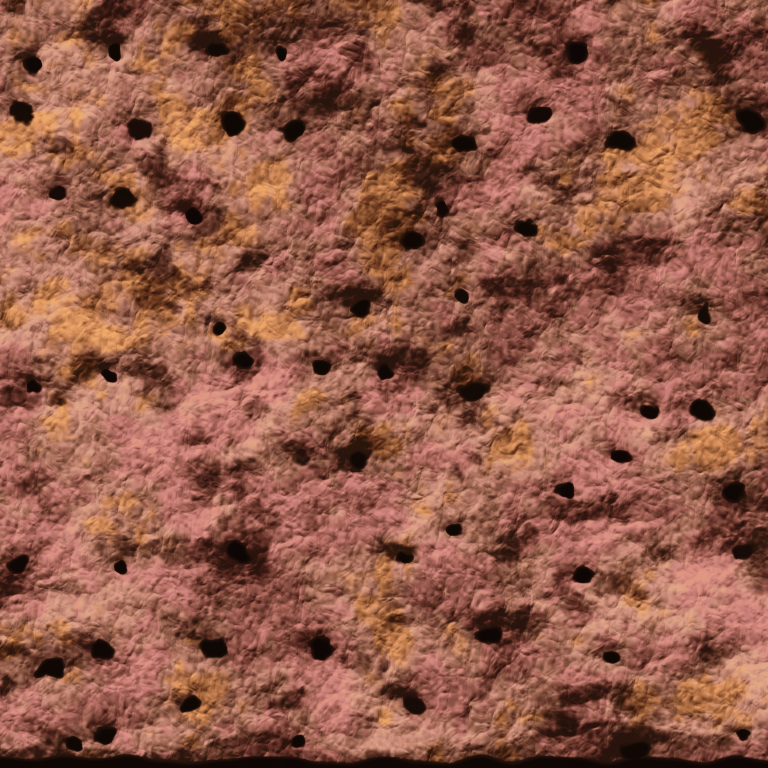
Write a Shadertoy shader that draws this texture.

```glsl
#define PIT_CELLS 9.0
#define PIT_CHANCE 0.82
#define PIT_RADIUS 0.0150
#define FUNNEL_DEPTH 0.020
#define CRUMB_FREQ 11.0
#define RELIEF 0.52
#define EXPOSURE 0.42
#define LIGHT_DIR vec2(-0.42, 0.91)
#define LIGHT_STEP 0.0022
#define OCHRE_TINT vec3(1.07, 1.03, 0.77)
#define ROSE_TINT vec3(1.0, 0.91, 0.98)

float hash(vec2 p) {
    vec3 q = fract(p.xyx * vec3(0.1031, 0.1030, 0.0973));
    q += dot(q, q.yzx + 33.33);
    return fract((q.x + q.y) * q.z);
}

float noise(vec2 p) {
    vec2 i = floor(p), f = fract(p);
    f = f * f * (3.0 - 2.0 * f);
    return mix(mix(hash(i), hash(i + vec2(1, 0)), f.x),
               mix(hash(i + vec2(0, 1)), hash(i + vec2(1, 1)), f.x), f.y);
}

vec2 wobble(vec2 p) {
    return vec2(noise(p), noise(p + 71.3)) - 0.5;
}

float fbm(vec2 p) {
    float sum = 0.0, amp = 0.5;
    for (int i = 0; i < 5; i++) {
        sum += amp * noise(p);
        p = mat2(1.6, 1.2, -1.2, 1.6) * p + 17.3;
        amp *= 0.5;
    }
    return sum;
}

// x: depth of the worn funnels, y: coverage of the black bores
vec2 pits(vec2 p) {
    p += 0.012 * wobble(p * 42.0) + 0.004 * wobble(p * 130.0);
    vec2 cell = floor(p * PIT_CELLS), result = vec2(0.0);
    for (int y = -1; y <= 1; y++)
    for (int x = -1; x <= 1; x++) {
        vec2 id = cell + vec2(x, y) + 40.0;
        if (hash(id + 5.0) > PIT_CHANCE) continue;
        vec2 jitter = 0.5 + 0.7 * (vec2(hash(id), hash(id + 91.0)) - 0.5);
        vec2 q = p - (id - 40.0 + jitter) / PIT_CELLS;
        float radius = PIT_RADIUS * mix(0.65, 1.15, hash(id + 23.0));
        float bore = length(q * vec2(0.95, 1.15)) / radius;
        float rim = length((q + vec2(0.007, -0.003)) * vec2(0.72, 1.05)) / radius;
        float open = smoothstep(0.05, 0.45, hash(id + 57.0));
        result.x += exp(-0.5 * rim * rim);
        result.y = max(result.y, open * smoothstep(1.1, 0.62, bore));
    }
    return result;
}

// Rounded grains packed in a jittered grid
float grains(vec2 p) {
    vec2 cell = floor(p);
    float nearest = 1.0;
    for (int y = -1; y <= 1; y++)
    for (int x = -1; x <= 1; x++) {
        vec2 id = cell + vec2(x, y);
        vec2 d = id + vec2(hash(id + 3.0), hash(id + 47.0)) - p;
        nearest = min(nearest, dot(d, d) + 0.35 * hash(id + 19.0));
    }
    return 1.0 - nearest;
}

// Billowed octaves and grains form a crumbling crust
float height(vec2 p) {
    float h = -FUNNEL_DEPTH * pits(p).x;
    vec2 q = p + 0.012 * wobble(p * 17.0) + 0.007 * wobble(p * 60.0) + 30.0;
    h += 0.45 * grains(q * 34.0) / 34.0 + 0.50 * grains(q * 85.0) / 85.0;
    float freq = CRUMB_FREQ;
    for (int i = 0; i < 5; i++) {
        float n = noise(q * freq);
        h += 0.62 * mix(n, abs(2.0 * n - 1.0), 0.6) / freq;
        q = mat2(0.80, 0.60, -0.60, 0.80) * q + 7.1;
        freq *= 2.05;
    }
    return h;
}

// Colours from deep shadow to sunlit crust
vec3 stoneRamp(float t) {
    vec3 tones[6] = vec3[6](
        vec3(0.16, 0.08, 0.05), vec3(0.35, 0.18, 0.13), vec3(0.51, 0.32, 0.25),
        vec3(0.67, 0.44, 0.36), vec3(0.80, 0.56, 0.49), vec3(0.88, 0.65, 0.52));
    float stops[6] = float[6](0.035, 0.165, 0.38, 0.63, 0.84, 0.96);
    vec3 col = tones[0];
    for (int i = 1; i < 6; i++)
        col = mix(col, tones[i],
                  clamp((t - stops[i - 1]) / (stops[i] - stops[i - 1]), 0.0, 1.0));
    return col;
}

void mainImage(out vec4 fragColor, in vec2 fragCoord) {
    vec2 p = fragCoord / iResolution.y;
    vec2 pit = pits(p);

    // Slope towards the sun
    float slope = (height(p) - height(p + LIGHT_STEP * LIGHT_DIR)) / LIGHT_STEP;
    float tone = EXPOSURE + RELIEF * slope;

    // Mottling, crevices and weathered top
    tone += 2.2 * (fbm(p * 9.0 + 3.0) - 0.48);
    tone += 1.0 * (noise(p * 190.0) - 0.5);
    tone -= 1.3 * smoothstep(0.58, 0.72, fbm(p * vec2(15.0, 21.0) + 50.0));
    tone -= 0.45 * smoothstep(0.55, 1.0, p.y + 0.2 * (p.x - 0.5));
    tone -= 0.9 * min(pit.x, 1.0);

    // Undercut lower ledge
    float ledge = 0.015 + 0.030 * smoothstep(0.48, 0.75, p.x)
                + 0.09 * (fbm(vec2(p.x * 6.0, 4.4)) - 0.42) + 0.01 * noise(p * 60.0);
    float under = smoothstep(ledge + 0.005, ledge - 0.005, p.y);
    float gap = smoothstep(0.014, 0.006, p.y + 0.012 * (noise(p * 24.0) - 0.5));
    tone -= 1.4 * under + 4.0 * max(pit.y, gap);

    // Iron ochre and rose stains
    vec3 col = stoneRamp(1.0 / (1.0 + exp(-1.7 * tone)));
    float stain = fbm(p * 12.0 + 80.0) + 0.22 * (noise(p * 60.0) - 0.5);
    col *= mix(vec3(1.0), OCHRE_TINT, smoothstep(0.54, 0.70, stain));
    col *= mix(vec3(1.0), ROSE_TINT, smoothstep(0.50, 0.34, stain));
    col *= 1.0 - 0.65 * max(pit.y, gap);
    fragColor = vec4(col, 1.0);
}
```
